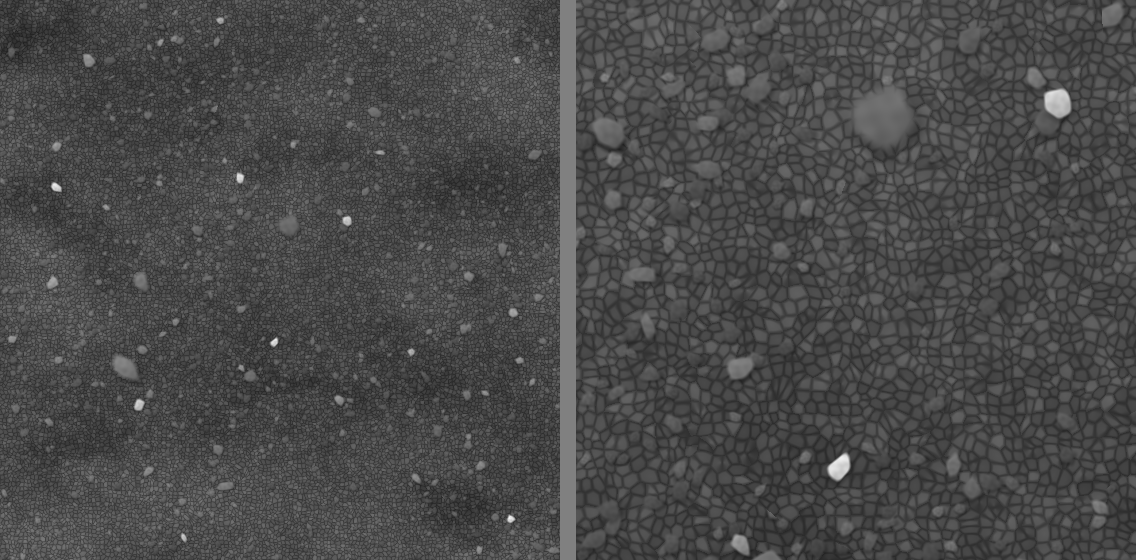
Left, the full canvas; right, a detail of the centre.
This texture is drawn by a WebGL 2 fragment shader. Its source:

```glsl
#version 300 es
precision highp float;
// Dark gritty soil: packed fine grains, scattered pebbles and a few pale stones.

uniform vec2 u_resolution;
out vec4 fragColor;

const float BASE_TONE = 0.303;      // mean grey of the ground
const float PATCH_CONTRAST = 0.125; // broad light and dark areas
const float HOLLOW_DEPTH = 0.085;   // extra darkness in hollows
const float GRAIN_CELLS = 145.0;    // fine grains across the canvas
const float GRAIN_VARIATION = 0.085;
const float GAP_DARKNESS = 0.25;
const float STONE_SHADOW = 0.28;
const int STONE_SIDES = 6;
const vec2 LIGHT_DIR = vec2(-0.45, 0.89);
const float TAU = 6.28319;

vec2 hash2(vec2 p) {
    vec3 q = fract(p.xyx * vec3(0.1031, 0.1030, 0.0973));
    q += dot(q, q.yzx + 33.33);
    return fract((q.xx + q.yz) * q.zy);
}

float cornerSlope(vec2 cell, vec2 offset) {
    float a = TAU * hash2(cell + 71.0).x;
    return dot(vec2(cos(a), sin(a)), offset);
}

float gradientNoise(vec2 p) {
    vec2 i = floor(p), f = p - i;
    vec2 u = f * f * f * (f * (f * 6.0 - 15.0) + 10.0);
    vec2 e = vec2(1.0, 0.0);
    return mix(mix(cornerSlope(i, f), cornerSlope(i + e, f - e), u.x),
               mix(cornerSlope(i + e.yx, f - e.yx), cornerSlope(i + 1.0, f - 1.0), u.x), u.y);
}

float fbm(vec2 p) {
    float sum = 0.0, amp = 0.75;
    for (int i = 0; i < 5; i++) {
        sum += amp * gradientNoise(p);
        p = mat2(1.6, 1.2, -1.2, 1.6) * p + 19.7;
        amp *= 0.56;
    }
    return sum;
}

// Packed grains: returns tone offset in x and gap-to-body blend in y
vec2 fineGrains(vec2 p) {
    vec2 cell = floor(p), nearestId = cell;
    float d1 = 9.0, d2 = 9.0;
    for (int y = -1; y <= 1; y++)
    for (int x = -1; x <= 1; x++) {
        vec2 id = cell + vec2(x, y);
        float d = length(id + 0.1 + 0.8 * hash2(id) - p);
        if (d < d1) { d2 = d1; d1 = d; nearestId = id; }
        else d2 = min(d2, d);
    }
    float h = hash2(nearestId + 205.0).x;
    float body = smoothstep(0.0, 0.45, d2 - d1) * (1.0 - 0.3 * d1);
    return vec2(h * h - 0.33, body);
}

// Rounded irregular polygon of unit size
float stoneDistance(vec2 q, vec2 id) {
    float d = -2.0;
    for (int k = 0; k < STONE_SIDES; k++) {
        vec2 h = hash2(id + 17.3 * float(k + 1));
        float a = TAU * (float(k) + 0.7 * h.x) / float(STONE_SIDES);
        float side = dot(q, vec2(cos(a), sin(a))) - mix(0.7, 1.05, h.y);
        float blend = max(0.3 - abs(d - side), 0.0);
        d = max(d, side) + blend * blend / 1.2;
    }
    return d;
}

// Lays scattered stones over the ground; sizes and tones are (low, high)
float layStones(float ground, vec2 uv, float cells, float chance, vec2 sizes,
                vec2 tones, float rarity, float softness, float seed) {
    vec2 p = uv * cells, cell = floor(p);
    float pixel = cells / u_resolution.y;
    for (int y = -1; y <= 1; y++)
    for (int x = -1; x <= 1; x++) {
        vec2 id = cell + vec2(x, y), key = id + seed;
        vec2 pick = hash2(key), turn = hash2(key + 31.0);
        if (pick.x > chance) continue;
        float radius = mix(sizes.x, sizes.y, pick.y * pick.y) * cells;
        vec2 q = (p - id - 0.15 - 0.7 * hash2(key + 57.0)) / radius;
        if (dot(q, q) > 5.0) continue;
        float a = TAU * turn.x, stretch = mix(1.0, 1.45, turn.y);
        vec2 local = mat2(cos(a), -sin(a), sin(a), cos(a)) * q * vec2(1.0, 1.0);
        float d = stoneDistance(local * vec2(1.0 / stretch, stretch * 0.85), key);
        float lit = dot(q, LIGHT_DIR);
        float shadow = smoothstep(0.6, 0.0, d) * smoothstep(0.5, -0.8, lit);
        ground *= 1.0 - STONE_SHADOW * shadow;
        float tone = mix(tones.x, tones.y, pow(hash2(key + 83.0).x, rarity));
        tone *= 1.0 + 0.11 * lit + 0.13 * gradientNoise(local * 1.7 + key);
        float edge = pixel / radius + softness;
        ground = mix(ground, tone, smoothstep(edge, -edge, d));
    }
    return ground;
}

void main() {
    vec2 uv = gl_FragCoord.xy / u_resolution.y;
    // Broad tone with slightly level streaks, then ragged hollows
    float patches = fbm(uv * vec2(2.6, 3.8) + 4.3);
    float hollows = smoothstep(0.1, 0.55, fbm(uv * vec2(3.4, 4.6) + 37.1));
    float areaTone = PATCH_CONTRAST * patches - HOLLOW_DEPTH * hollows;
    // Fine grains, warped so that their sizes vary
    vec2 warp = vec2(gradientNoise(uv * 38.0), gradientNoise(uv * 38.0 + 91.0));
    vec2 grain = fineGrains((uv + 0.006 * warp) * GRAIN_CELLS);
    float tone = BASE_TONE + areaTone + GRAIN_VARIATION * grain.x;
    tone *= mix(1.0 - GAP_DARKNESS, 1.12, grain.y);
    // Pebbles gather in loose clusters; larger stones are sparse
    float cluster = smoothstep(-0.35, 0.5, gradientNoise(uv * 4.5 + 12.0));
    vec2 area = vec2(0.7 * areaTone);
    tone = layStones(tone, uv, 78.0, 0.08 + 0.28 * cluster, vec2(0.003, 0.0058),
                     vec2(0.30, 0.47) + area, 1.8, 0.12, 11.0);
    tone = layStones(tone, uv, 33.0, 0.04 + 0.14 * cluster, vec2(0.005, 0.0088),
                     vec2(0.35, 0.60) + area, 2.5, 0.08, 143.0);
    tone = layStones(tone, uv, 17.0, 0.11, vec2(0.006, 0.011),
                     vec2(0.42, 0.88), 1.6, 0.05, 267.0);
    tone = layStones(tone, uv, 7.0, 0.10, vec2(0.014, 0.021),
                     vec2(0.39, 0.52), 1.5, 0.18, 391.0);
    fragColor = vec4(vec3(clamp(tone, 0.0, 1.0)), 1.0);
}
```
